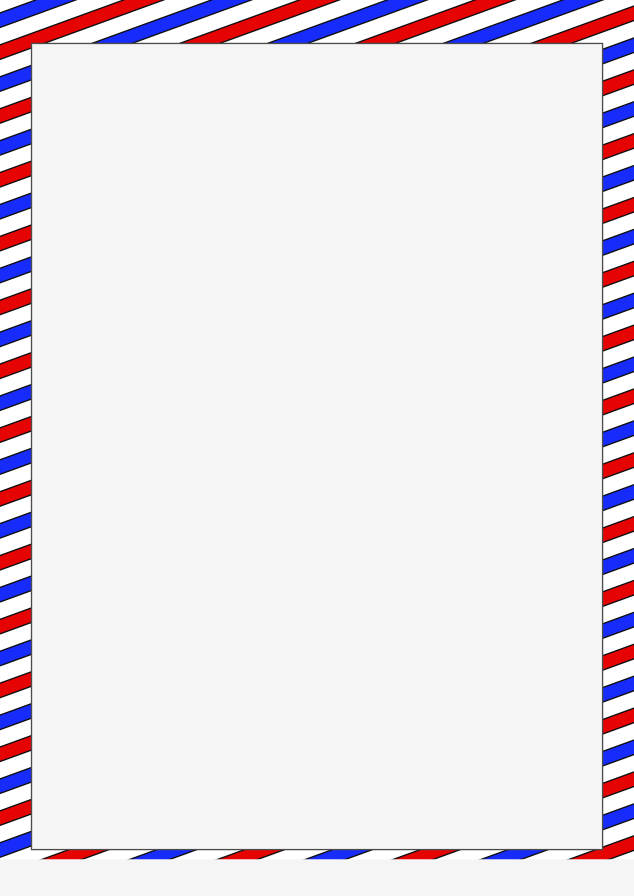
Reproduce this background procedurally as a Shadertoy shader.

```glsl
#define SHEET_SIZE vec2(0.7083, 1.0)
#define PANEL_MIN vec2(0.0352, 0.0518)
#define PANEL_MAX vec2(0.6732, 0.9515)
#define BORDER_BOTTOM 0.0410
#define STRIPE_SLOPE 0.363
#define STRIPE_PITCH 0.03562
#define STRIPE_START 0.0938
#define STRIPE_HALF 0.0081
#define INK_WIDTH 0.0015

const vec3 PAPER = vec3(0.961);
const vec3 WHITE = vec3(1.0);
const vec3 BLUE = vec3(0.09, 0.17, 0.98);
const vec3 RED = vec3(0.90, 0.01, 0.01);
const vec3 INK = vec3(0.05, 0.05, 0.06);
const vec3 FRAME = vec3(0.30);

// Pixel coverage of the region where the signed distance is negative
float fill(float dist, float pixel) {
    return clamp(0.5 - dist / pixel, 0.0, 1.0);
}

// Pixel coverage of a line centred on the zero distance
float outline(float dist, float width, float pixel) {
    return fill(dist - 0.5 * width, pixel) - fill(dist + 0.5 * width, pixel);
}

float boxDistance(vec2 p, vec2 lower, vec2 upper) {
    vec2 d = abs(p - 0.5 * (lower + upper)) - 0.5 * (upper - lower);
    return length(max(d, 0.0)) + min(max(d.x, d.y), 0.0);
}

// Alternating blue and red diagonals with inked edges
vec3 airmailStripes(vec2 p, float pixel) {
    float across = (1.0 - p.y + STRIPE_SLOPE * p.x - STRIPE_START) / STRIPE_PITCH;
    float index = floor(across + 0.5);
    float offset = abs(across - index) * STRIPE_PITCH;
    float dist = (offset - STRIPE_HALF) * inversesqrt(1.0 + STRIPE_SLOPE * STRIPE_SLOPE);
    vec3 stripe = mix(BLUE, RED, mod(index, 2.0));
    vec3 color = mix(WHITE, stripe, fill(dist, pixel));
    return mix(color, INK, outline(dist, INK_WIDTH, pixel));
}

void mainImage(out vec4 fragColor, in vec2 fragCoord) {
    vec2 p = fragCoord / iResolution.xy * SHEET_SIZE;
    float pixel = 1.0 / iResolution.y;

    // Striped border above the plain bottom strip
    vec3 color = mix(PAPER, airmailStripes(p, pixel), fill(BORDER_BOTTOM - p.y, pixel));

    // Writing panel and its thin frame
    float panel = boxDistance(p, PANEL_MIN, PANEL_MAX);
    color = mix(color, PAPER, fill(panel, pixel));
    color = mix(color, FRAME, outline(panel, INK_WIDTH, pixel));

    fragColor = vec4(color, 1.0);
}
```
